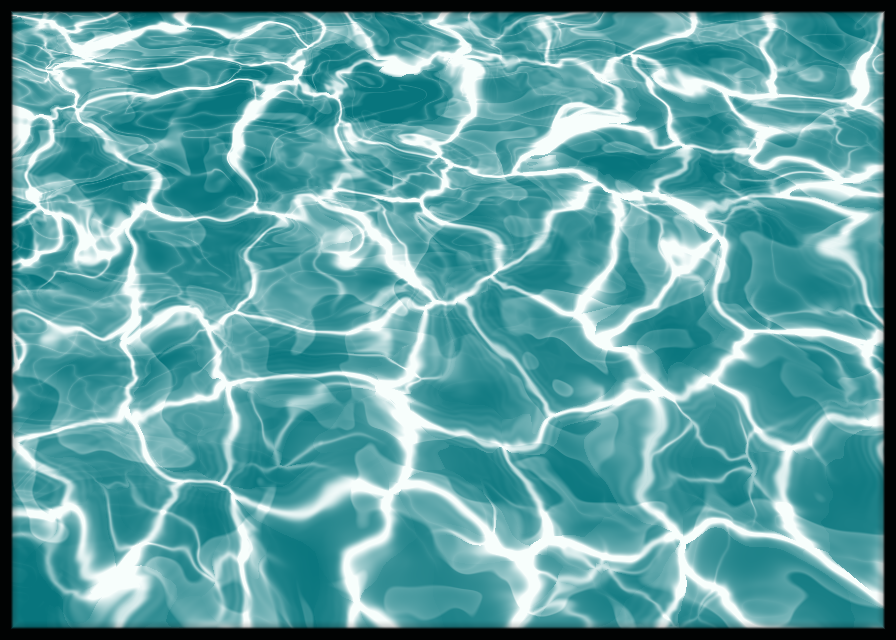
This texture is drawn by a WebGL 1 fragment shader. Its source:

```glsl
precision highp float;
uniform vec2 u_resolution;

const vec3 DEEP_TEAL = vec3(0.03, 0.46, 0.49);
const vec3 SUNLIGHT = vec3(0.97, 0.995, 0.99);
const vec3 FRAME_BLACK = vec3(0.005, 0.01, 0.01);

vec2 hash2(vec2 cell) {
  vec3 h = fract(cell.xyx * vec3(0.1031, 0.1030, 0.0973));
  h += dot(h, h.yzx + 33.33);
  return fract((h.xx + h.yz) * h.zy);
}

float cornerSlope(vec2 cell, vec2 offset) {
  float angle = 6.28318 * hash2(cell).x;
  return dot(vec2(cos(angle), sin(angle)), offset);
}

float gradientNoise(vec2 p) {
  vec2 i = floor(p), f = fract(p);
  vec2 u = f * f * f * (f * (f * 6.0 - 15.0) + 10.0);
  vec2 e = vec2(1.0, 0.0);
  float low = mix(cornerSlope(i, f), cornerSlope(i + e.xy, f - e.xy), u.x);
  float high = mix(cornerSlope(i + e.yx, f - e.yx), cornerSlope(i + e.xx, f - e.xx), u.x);
  return mix(low, high, u.y);
}

float fbm(vec2 p) {
  float sum = 0.0, amplitude = 1.0;
  for (int i = 0; i < 3; i++) {
    sum += amplitude * gradientNoise(p);
    p = mat2(1.6, 1.2, -1.2, 1.6) * p + 7.3;
    amplitude *= 0.42;
  }
  return sum;
}

vec2 warp(vec2 p, float scale, float amount) {
  return p + amount * vec2(fbm(p * scale + 3.1), fbm(p * scale + 41.7));
}

// Cell web: x is distance to the nearest border, y grows away from junctions
vec2 cellWeb(vec2 p) {
  vec2 base = floor(p), first = vec2(9.0), second = vec2(9.0);
  float d1 = 99.0, d2 = 99.0, d3 = 99.0;
  for (int y = -1; y <= 1; y++) {
    for (int x = -1; x <= 1; x++) {
      vec2 cell = base + vec2(float(x), float(y));
      vec2 r = cell + 0.1 + 0.8 * hash2(cell) - p;
      float d = dot(r, r);
      if (d < d1) {
        d3 = d2; d2 = d1; d1 = d;
        second = first; first = r;
      } else if (d < d2) {
        d3 = d2; d2 = d;
        second = r;
      } else {
        d3 = min(d3, d);
      }
    }
  }
  float border = dot(0.5 * (first + second), normalize(second - first));
  return vec2(border, sqrt(d3) - sqrt(d1));
}

// Light sheet with one crisp edge and a fading tail
float foldedSheet(float height, float level, float softness) {
  float d = height - level;
  return smoothstep(0.0, softness, d) * exp(-5.0 * max(d, 0.0));
}

float contourLines(float height, float density) {
  return pow(1.0 - abs(sin(height * density)), 3.0);
}

float filament(float d, float width) {
  return exp(-d * d / (width * width));
}

float waterLight(vec2 p, vec2 uv) {
  float chop = smoothstep(0.25, 1.1, 0.35 + 0.9 * uv.y - 0.55 * uv.x);

  // Perspective packs the ripples toward the top
  vec2 surface = p * (1.0 + vec2(0.25, 0.5) * uv.y) * 4.6;
  vec2 q = warp(surface, 0.7, 0.55 + 0.5 * chop);
  q = warp(q, 2.3, 0.11 + 0.12 * chop);

  // Main bright network with glow, echoes and junction flares
  vec2 web = cellWeb(q);
  float patchy = smoothstep(-0.35, 0.35, gradientNoise(surface * 0.9 + 12.0));
  float light = 0.04 + 0.16 * fbm(surface * 0.8 + 5.0);
  light += mix(0.35, 0.75, patchy) * filament(web.x, mix(0.028, 0.06, patchy));
  light += 0.24 * exp(-web.x / 0.15);
  light += 0.38 * exp(-web.y / 0.11);
  float echo = 0.5 + 0.5 * sin(web.x * 75.0);
  light += 0.2 * echo * exp(-web.x / 0.14) * (1.0 - patchy);

  // Finer crossing strands
  vec2 fine = cellWeb(warp(q * 1.55 + 20.0, 0.8, 0.6));
  float strands = smoothstep(-0.1, 0.35, gradientNoise(surface * 0.8 + 31.0));
  light += strands * (0.4 * filament(fine.x, 0.05) + 0.12 * exp(-fine.x / 0.15));

  // Translucent folded sheets and curling wisps
  float swell = fbm(warp(surface * 0.75 + 9.0, 1.2, 0.6));
  light += 0.32 * foldedSheet(swell, 0.12, 0.05);
  light += 0.2 * foldedSheet(-swell, 0.22, 0.04);
  float wisp = contourLines(fbm(q * 0.8 + 51.0), 9.0);
  light += 0.13 * wisp * smoothstep(-0.2, 0.4, swell + 0.25 * chop);

  // Choppy, flattened glints
  vec2 flattened = warp(surface * vec2(0.8, 1.35) + 70.0, 1.1, 0.8);
  float glint = fbm(flattened);
  light += chop * (0.26 * contourLines(glint, 8.0) + 0.4 * foldedSheet(glint, 0.16, 0.07));
  light -= 0.12 * chop * smoothstep(0.0, 0.35, -glint);
  return clamp(light, 0.0, 1.0);
}

void main() {
  vec2 uv = gl_FragCoord.xy / u_resolution;
  vec2 p = gl_FragCoord.xy / u_resolution.y;
  vec2 size = vec2(u_resolution.x / u_resolution.y, 1.0);
  vec3 water = mix(DEEP_TEAL, SUNLIGHT, waterLight(p, uv));

  // Dark frame with a soft inner shadow
  vec2 inset = min(p, size - p);
  float rim = min(inset.x, inset.y);
  water *= mix(0.8, 1.0, smoothstep(0.018, 0.032, rim));
  gl_FragColor = vec4(mix(FRAME_BLACK, water, smoothstep(0.016, 0.022, rim)), 1.0);
}
```
